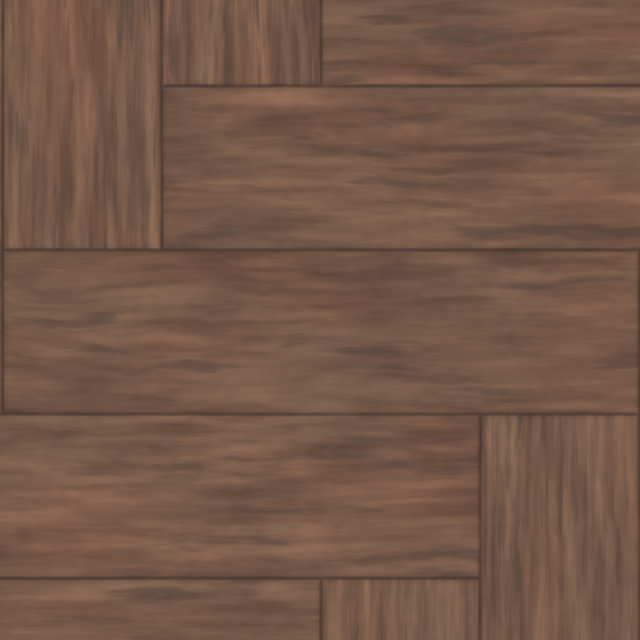
Write a three.js fragment shader that draws this texture.

```glsl
// Brown herringbone wood floor: planks four cells long with streaky grain and dark soft joints.
#define CELL vec2(0.2487, 0.2565)
#define ORIGIN vec2(0.0042, 0.0964)
#define PLANK_CELLS 4.0
#define JOINT_WIDTH 0.0048
#define JOINT_DEPTH 0.78
#define GRAIN_CONTRAST 1.10
#define STREAK_CONTRAST 0.85
#define PLANK_VARIATION 0.08
#define DARK_WOOD vec3(0.378, 0.282, 0.240)
#define LIGHT_WOOD vec3(0.553, 0.415, 0.336)
#define GREY_STREAK vec3(0.335, 0.272, 0.242)
#define JOINT_COLOR vec3(0.265, 0.205, 0.180)

varying vec2 vUv;

float hash(vec2 p) {
  vec3 q = fract(p.xyx * 0.1031);
  q += dot(q, q.yzx + 33.33);
  return fract((q.x + q.y) * q.z);
}

float noise(vec2 p) {
  vec2 i = floor(p);
  vec2 f = fract(p);
  f = f * f * (3.0 - 2.0 * f);
  float low = mix(hash(i), hash(i + vec2(1.0, 0.0)), f.x);
  float high = mix(hash(i + vec2(0.0, 1.0)), hash(i + 1.0), f.x);
  return mix(low, high, f.y);
}

float fbm(vec2 p) {
  float sum = 0.0;
  float amplitude = 0.533;
  for (int i = 0; i < 4; i++) {
    sum += amplitude * noise(p);
    p = p * 2.03 + 17.3;
    amplitude *= 0.5;
  }
  return sum;
}

// p.x runs along the plank, p.y across it, both in canvas units
vec3 woodColor(vec2 p, vec2 id, float fineness) {
  vec2 seed = 60.0 * vec2(hash(id + 11.7), hash(id + 47.3));
  float warp = fbm(p * vec2(6.0, 13.0) + seed.yx);

  // Broad bands, fine fibres and the overall tone of the plank
  float bands = fbm(p * vec2(4.5, 24.0 * fineness) + seed + vec2(0.0, 1.1 * warp));
  float fibres = fbm(p * vec2(10.0, 85.0 * fineness) + seed + 31.0 + 1.2 * warp);
  float tone = 0.5 + GRAIN_CONTRAST * (bands - 0.5) + STREAK_CONTRAST * (fibres - 0.5);
  tone += PLANK_VARIATION * (hash(id + 5.1) - 0.5);
  vec3 color = mix(DARK_WOOD, LIGHT_WOOD, clamp(tone, -0.1, 1.1));

  // Reddish and olive patches
  float tint = noise(p * vec2(5.0, 16.0) + seed + 73.0) - 0.5;
  color *= 1.0 + tint * vec3(0.03, -0.035, -0.045);

  // Scattered grey streaks
  float vein = fbm(p * vec2(6.0, 40.0 * fineness) + seed.yx + 9.0 + vec2(0.0, warp));
  color = mix(color, GREY_STREAK, 0.6 * smoothstep(0.60, 0.82, vein));

  // Faint surface mottling
  return color * (0.98 + 0.04 * noise(p * 75.0 + seed));
}

void main() {
  vec2 grid = (vUv - ORIGIN) / CELL;
  vec2 cell = floor(grid);
  vec2 local = fract(grid);

  // Each row shifts by one cell: four horizontal cells, then four vertical ones
  float index = mod(cell.x - cell.y + 1.0, 2.0 * PLANK_CELLS);
  bool horizontal = index < PLANK_CELLS - 0.5;
  float fromEnd = 2.0 * PLANK_CELLS - 1.0 - index;

  vec2 id = horizontal ? cell - vec2(index, 0.0) : cell - vec2(0.0, fromEnd) + 101.0;
  vec2 inPlank = horizontal
    ? vec2(index + local.x, local.y) * CELL
    : vec2(fromEnd + local.y, local.x) * CELL.yx;
  vec2 plankSize = vec2(PLANK_CELLS, 1.0) * (horizontal ? CELL : CELL.yx);

  vec3 color = woodColor(inPlank, id, horizontal ? 1.0 : 1.6);

  // Soft joint with uneven darkness and a faint shaded edge
  vec2 edge = min(inPlank, plankSize - inPlank);
  float distanceToJoint = min(edge.x, edge.y);
  float wear = 0.65 + 0.35 * noise(vUv * 24.0);
  float joint = 1.0 - smoothstep(0.0, JOINT_WIDTH, distanceToJoint);
  float shade = 1.0 - smoothstep(0.0, 2.5 * JOINT_WIDTH, distanceToJoint);
  color *= 1.0 - 0.07 * shade;
  color = mix(color, JOINT_COLOR, JOINT_DEPTH * wear * joint);

  gl_FragColor = vec4(color, 1.0);
}
```
